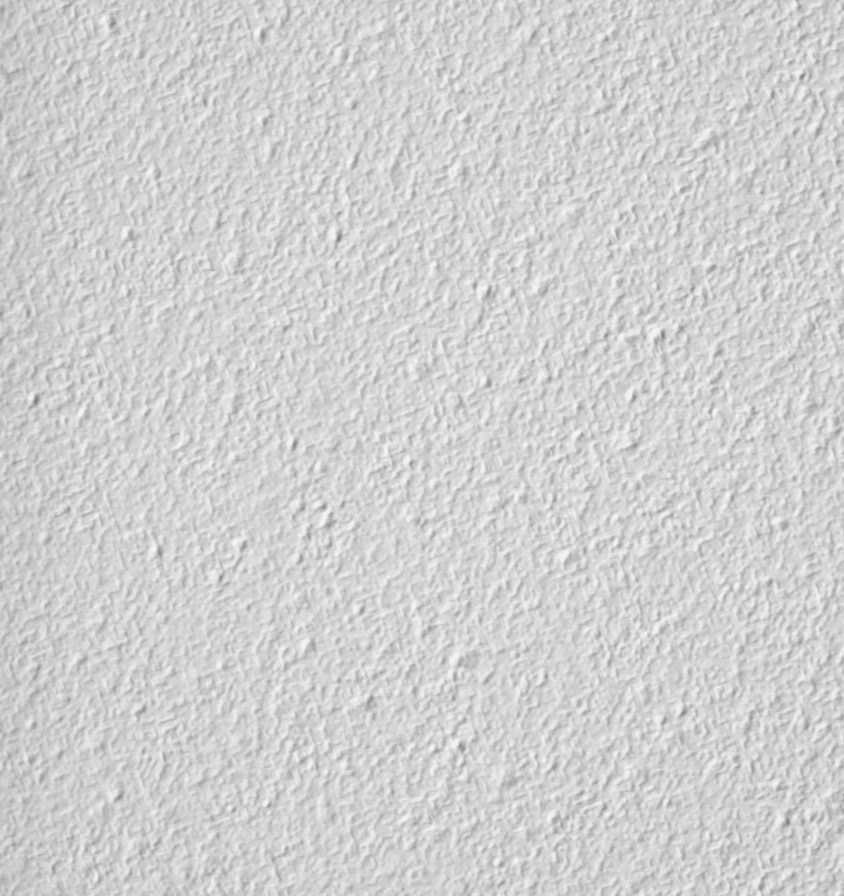
Write a Shadertoy shader that draws this texture.

```glsl
// Rough white plaster: grains cut from layered gradient noise plus sparse
// round lumps, lit at a low angle from the upper left. Shading is the height
// difference along the light, over a softly uneven grey wall.

const vec2 TO_LIGHT = vec2(-0.9, 0.436);

// Sine-free hash giving two values in 0..1
vec2 hash22(vec2 p) {
    vec3 q = fract(p.xyx * vec3(0.1031, 0.1030, 0.0973));
    q += dot(q, q.yzx + 33.33);
    return fract((q.xx + q.yz) * q.zy);
}

float cornerSlope(vec2 cell, vec2 offset) {
    return dot(hash22(cell) * 2.0 - 1.0, offset);
}

float gradientNoise(vec2 p) {
    vec2 i = floor(p), f = fract(p);
    vec2 u = f * f * f * (f * (f * 6.0 - 15.0) + 10.0);
    vec2 e = vec2(0.0, 1.0);
    float low = mix(cornerSlope(i, f), cornerSlope(i + e.yx, f - e.yx), u.x);
    float high = mix(cornerSlope(i + e.xy, f - e.xy), cornerSlope(i + e.yy, f - e.yy), u.x);
    return mix(low, high, u.y);
}

// Separate grains standing on flat ground
float grains(vec2 p) {
    return 0.48 * smoothstep(-0.1, 0.38, gradientNoise(p));
}

// One lump in some of the cells, kept clear of the cell borders
float lumps(vec2 p) {
    vec2 cell = floor(p);
    vec2 pick = hash22(cell + 71.0);
    vec2 centre = 0.32 + 0.36 * hash22(cell + 19.0);
    float radius = mix(0.16, 0.3, pick.y);
    float d = length(fract(p) - centre) / radius;
    return step(pick.x, 0.3) * mix(0.4, 1.0, pick.y) * smoothstep(1.0, 0.1, d);
}

float plasterHeight(vec2 p) {
    // Grains are slightly longer across the light than along it
    vec2 across = vec2(-TO_LIGHT.y, TO_LIGHT.x);
    vec2 q = vec2(dot(p, TO_LIGHT), 0.93 * dot(p, across)) + 3.0;
    mat2 turn = mat2(0.8, 0.6, -0.6, 0.8);

    // Fine grit, grains and broader swells
    float h = 0.0, frequency = 142.0, weight = 0.53;
    for (int i = 0; i < 3; i++) {
        h += weight * grains(q * frequency);
        q = turn * q + 5.3;
        frequency *= 0.56;
        weight *= 1.05;
    }

    // Scattered lumps in two sizes
    for (int i = 0; i < 2; i++) {
        h += 0.65 * lumps(q * (18.0 + 14.0 * float(i)));
        q = turn * q + 2.7;
    }
    return h;
}

void mainImage(out vec4 fragColor, in vec2 fragCoord) {
    vec2 uv = fragCoord / iResolution.xy;
    vec2 p = fragCoord / iResolution.y;

    // Relief: slopes facing the light brighten, the far sides fall into shade
    vec2 reach = TO_LIGHT * 0.0019;
    float slope = plasterHeight(p - reach) - plasterHeight(p + reach);

    // Roughness varies in patches and grows to the right
    slope *= mix(0.9, 1.1, uv.x) * (1.0 + 0.6 * gradientNoise(p * 15.0 + 4.0));
    float relief = slope / (1.0 + 1.1 * max(slope, 0.0)) + 0.01;

    // Wall tone: dimmer corners and left edge, with faint blotches
    vec2 fromCentre = uv - vec2(0.55, 0.52);
    float wall = 0.828 - 0.06 * dot(fromCentre, fromCentre);
    wall -= 0.025 * smoothstep(0.12, 0.0, uv.x);
    wall += 0.01 * gradientNoise(p * 7.0 + 11.0);

    float grey = clamp(wall + 0.39 * relief, 0.3, 0.95);
    fragColor = vec4(vec3(grey), 1.0);
}
```
